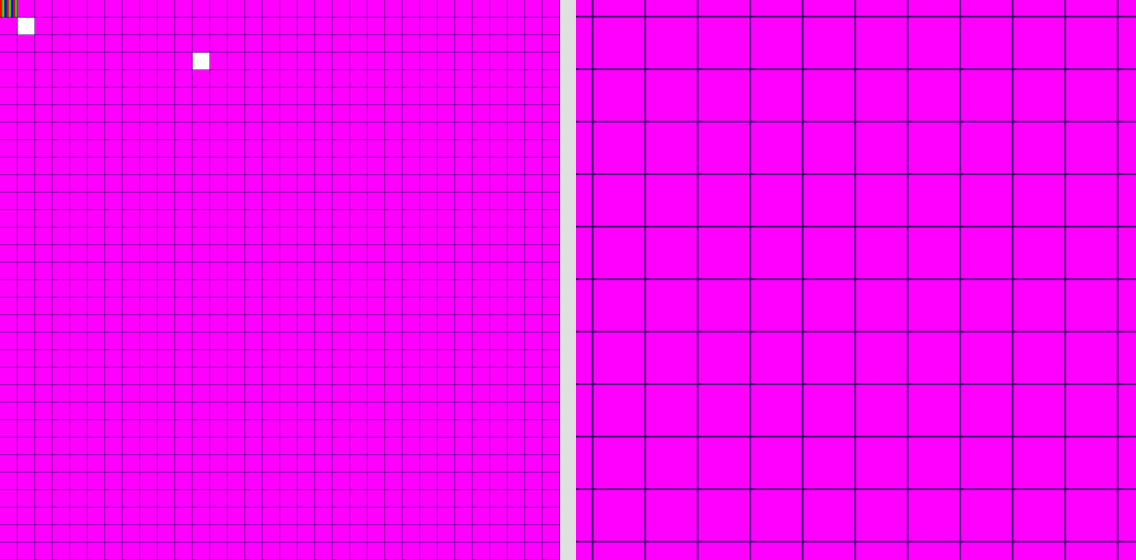
Left, the full canvas; right, a detail of the centre.
A WebGL 2 fragment shader for this pattern:

```glsl
#version 300 es
precision highp float;

uniform vec2 u_resolution;
out vec4 fragColor;

const float CELLS = 32.0;
const float LINE_WIDTH = 1.0 / 32.0;
const int STRIPES = 8;
const vec3 MAGENTA = vec3(1.0, 0.0, 1.0);
const vec3 LINE_COLOR = vec3(0.2, 0.0, 0.41);
const vec3 WHITE = vec3(1.0);

// Smooth step from 0 to 1: the integral of a tent of radius 1.
float tentStep(float x) {
    x = clamp(x, -1.0, 1.0);
    return 0.5 + x - 0.5 * x * abs(x);
}

// Filtered coverage of the interval [lo, hi].
float span(float x, float lo, float hi, float radius) {
    return tentStep((x - lo) / radius) - tentStep((x - hi) / radius);
}

// Line along the far edge of every cell; none before the first cell.
float gridLine(float x, float radius) {
    float offset = fract(x + 0.5) - 0.5;
    return span(offset, -LINE_WIDTH, 0.0, radius) * step(0.5, x);
}

// Filtered coverage of one cell; border cells extend past the canvas.
float cellMask(vec2 pos, vec2 cell, vec2 radius) {
    vec2 lo = cell - step(cell, vec2(0.0));
    return span(pos.x, lo.x, cell.x + 1.0, radius.x)
         * span(pos.y, lo.y, cell.y + 1.0, radius.y);
}

// Vertical bars cycling through red, green and blue.
vec3 rgbStripes(float x, float radius) {
    vec3 color = vec3(0.0);
    for (int i = 0; i < STRIPES; i++) {
        float lo = i == 0 ? -1.0 : float(i) / float(STRIPES);
        float hi = i == STRIPES - 1 ? 2.0 : float(i + 1) / float(STRIPES);
        color[i % 3] += span(x, lo, hi, radius);
    }
    return color;
}

void main() {
    // Cell coordinates, counted from the top left.
    vec2 uv = gl_FragCoord.xy / u_resolution;
    vec2 pos = vec2(uv.x, 1.0 - uv.y) * CELLS;
    vec2 radius = CELLS / u_resolution;

    // Cell fills: plain ground, two white cells, one striped corner.
    vec3 color = MAGENTA;
    float white = cellMask(pos, vec2(1.0, 1.0), radius)
                + cellMask(pos, vec2(11.0, 3.0), radius);
    color = mix(color, WHITE, white);
    color = mix(color, rgbStripes(pos.x, radius.x), cellMask(pos, vec2(0.0), radius));

    // Grid lines on top.
    float vertical = gridLine(pos.x, radius.x);
    float horizontal = gridLine(pos.y, radius.y);
    float lines = 1.0 - (1.0 - vertical) * (1.0 - horizontal);
    fragColor = vec4(mix(color, LINE_COLOR, lines), 1.0);
}
```
